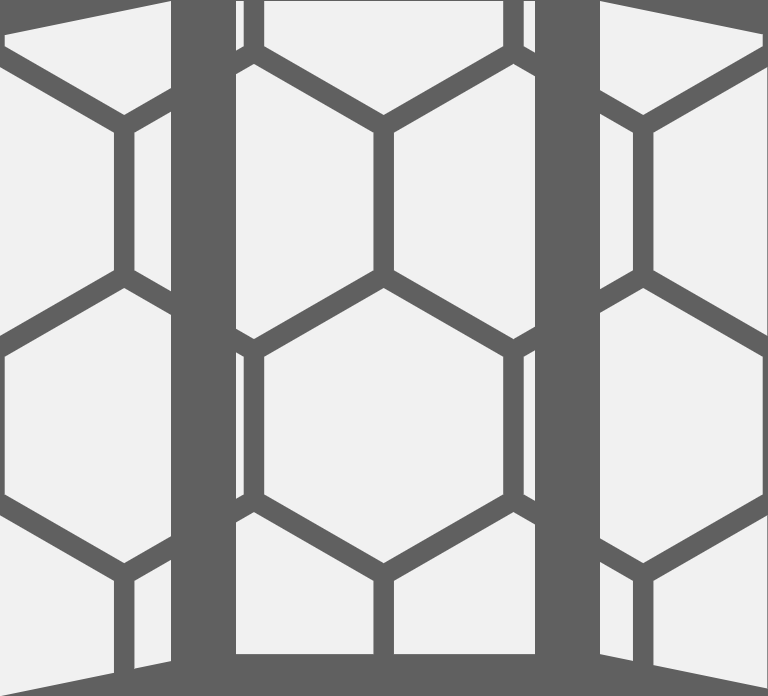
Write a WebGL 1 fragment shader that draws this pattern.

```glsl
precision highp float;

uniform vec2 u_resolution;

// Layout size; y runs downward from the top edge
const vec2 LAYOUT = vec2(768.0, 698.0);
const vec3 PAPER = vec3(0.945);
const vec3 STEEL = vec3(0.376);

// Distance from p to the nearest edge of a honeycomb of pointy-top cells
float honeycombEdge(vec2 p, float pitch) {
  vec2 period = pitch * vec2(1.0, sqrt(3.0));
  vec2 a = mod(p + 0.5 * period, period) - 0.5 * period;
  vec2 b = mod(p, period) - 0.5 * period;
  vec2 q = abs(dot(a, a) < dot(b, b) ? a : b);
  return 0.5 * pitch - max(q.x, dot(q, vec2(0.5, 0.5 * sqrt(3.0))));
}

// Signed distance to a pair of upright bars mirrored about x = 0
float barPair(float x, float offset, float halfWidth) {
  return abs(abs(x) - offset) - halfWidth;
}

// Signed distance to the frame: flat in the middle, sloping in the outer panels
float frame(vec2 p, float axis, float flatHalf, float slope) {
  float x = p.x - axis;
  float rise = slope * max(abs(x) - flatHalf, 0.0);
  float top = p.y - 1.0 - rise;
  float floorLine = mix(663.0, 656.0, step(-flatHalf, x));
  float bottom = floorLine + rise - p.y;
  return min(min(top, bottom), LAYOUT.x - 0.7 - p.x);
}

// Coverage of the region where the distance is negative
float coverage(float d, float pixel) {
  return clamp(0.5 - d / pixel, 0.0, 1.0);
}

void main() {
  vec2 uv = gl_FragCoord.xy / u_resolution;
  vec2 p = vec2(uv.x, 1.0 - uv.y) * LAYOUT;
  float pixel = LAYOUT.x / u_resolution.x;

  float wire = honeycombEdge(p - vec2(383.7, 426.8), 259.5) - 10.25;
  float bars = barPair(p.x - 385.5, 182.0, 32.5);
  float border = frame(p, 385.5, 214.5, 0.206);

  float ink = coverage(min(wire, min(bars, border)), pixel);
  gl_FragColor = vec4(mix(PAPER, STEEL, ink), 1.0);
}
```
